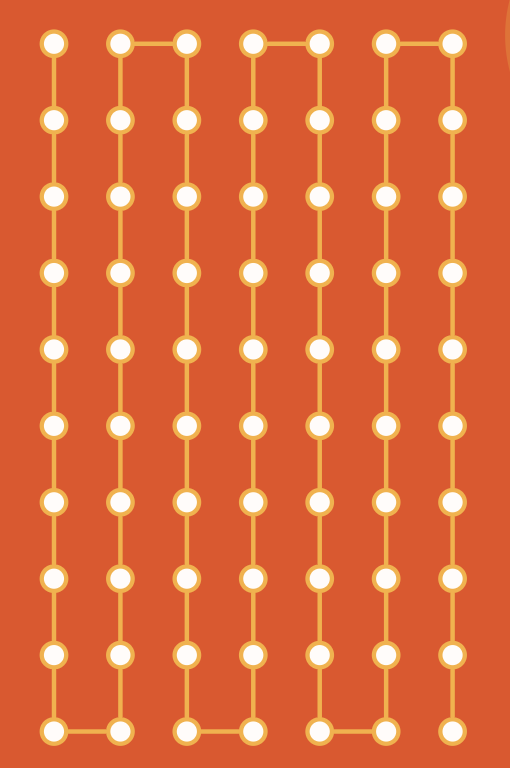
Reproduce this pattern procedurally as a WebGL 1 fragment shader.

```glsl
precision highp float;
// A winding thread of ringed beads, 7 columns by 10 rows, on a flat ground.
// Beads come from a clamped nearest-cell grid; columns are joined alternately
// at the bottom and the top, so the thread is one unbroken path.

uniform vec2 u_resolution;

const vec2 GRID_ORIGIN = vec2(0.0703, 0.0475); // lower left bead, in canvas heights
const vec2 PITCH = vec2(0.0865, 0.0995);
const vec2 LAST_CELL = vec2(6.0, 9.0);

// Antialiased coverage of a signed distance, one pixel wide.
float cover(float dist) {
  return clamp(0.5 - dist * u_resolution.y, 0.0, 1.0);
}

// Distance to an axis-aligned segment with the given half extents.
float segment(vec2 p, vec2 halfSize) {
  return length(max(abs(p) - halfSize, 0.0));
}

// Three horizontal joins along a row; the first starts at column firstColumn.
float joins(vec2 p, float firstColumn) {
  float middle = firstColumn + 0.5;
  float index = clamp(floor((p.x / PITCH.x - middle) * 0.5 + 0.5), 0.0, 2.0);
  p.x -= (middle + 2.0 * index) * PITCH.x;
  return segment(p, vec2(0.5 * PITCH.x, 0.0));
}

void main() {
  vec2 uv = gl_FragCoord.xy / u_resolution.y;
  vec2 p = uv - GRID_ORIGIN;
  vec2 cell = clamp(floor(p / PITCH + 0.5), vec2(0.0), LAST_CELL);
  float bead = length(p - cell * PITCH);

  // Thread: full-height columns plus the alternating end joins.
  float columnHeight = LAST_CELL.y * PITCH.y;
  vec2 fromColumn = p - vec2(cell.x * PITCH.x, 0.5 * columnHeight);
  float thread = segment(fromColumn, vec2(0.0, 0.5 * columnHeight));
  thread = min(thread, joins(p, 0.0));
  thread = min(thread, joins(p - vec2(0.0, columnHeight), 1.0));

  vec3 ground = vec3(0.85, 0.35, 0.19);
  vec3 amber = vec3(0.94, 0.70, 0.31);
  vec3 white = vec3(1.0, 0.99, 0.98);

  // Sliver of a large pale disc at the upper right edge.
  float disc = length(uv - vec2(0.840, 0.954)) - 0.1823;
  vec3 color = mix(ground, vec3(0.87, 0.45, 0.22), cover(disc));

  color = mix(color, amber, cover(min(thread - 0.0029, bead - 0.0187)));
  color = mix(color, white, cover(bead - 0.0131));
  gl_FragColor = vec4(color, 1.0);
}
```
